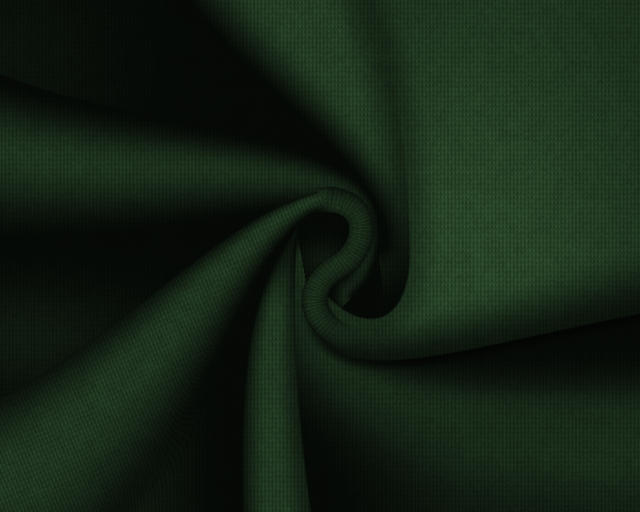
Write a Shadertoy shader that draws this texture.

```glsl
// Dark green knitted cloth twisted into a spiral of soft folds.
// Each fold is a layer bounded by cubic curves, painted back to front, and
// shaded by distance from its edge; fine knit columns and noise lie on top.

const float EDGE = 0.003;          // softness of fold outlines
const float KNIT_COLUMNS = 140.0;  // stitches per canvas height
const float KNIT_ROWS = 105.0;
const float KNIT_DEPTH = 0.17;
const float FUZZ = 0.22;
const float VALLEY = 0.032;        // shade of the deepest creases
const float HOOK_RADIUS = 0.025;
const vec3 DYE = vec3(0.56, 1.0, 0.57);
const int STEPS = 18;

float hash(vec2 p) {
    p = fract(p * vec2(0.1031, 0.1137));
    p += dot(p, p.yx + 33.3);
    return fract((p.x + p.y) * p.x * 7.31);
}

float noise(vec2 p) {
    vec2 i = floor(p), f = fract(p);
    f = f * f * (3.0 - 2.0 * f);
    return mix(mix(hash(i), hash(i + vec2(1, 0)), f.x),
               mix(hash(i + vec2(0, 1)), hash(i + vec2(1, 1)), f.x), f.y);
}

// Signed distance to a cubic curve (positive on its left) and the nearest t.
vec2 curve(vec2 p, vec2 a, vec2 b, vec2 c, vec2 d) {
    vec2 last = a, best = vec2(9.0, 0.0);
    for (int i = 1; i <= STEPS; i++) {
        float t = float(i) / float(STEPS), s = 1.0 - t;
        vec2 next = s*s*s*a + 3.0*s*s*t*b + 3.0*s*t*t*c + t*t*t*d;
        vec2 v = next - last, r = p - last;
        float h = clamp(dot(r, v) / dot(v, v), 0.0, 1.0);
        float dist = length(r - h * v);
        if (dist < abs(best.x)) {
            float side = v.x * r.y - v.y * r.x < 0.0 ? -1.0 : 1.0;
            best = vec2(dist * side, (float(i) - 1.0 + h) / float(STEPS));
        }
        last = next;
    }
    return best;
}

float inside(float d) { return smoothstep(-EDGE, EDGE, d); }

float knit(vec2 q) {
    float u = q.x * KNIT_COLUMNS;
    float v = q.y * KNIT_ROWS + abs(fract(u) - 0.5);
    return 0.65 * cos(6.2832 * u) + 0.35 * cos(6.2832 * v);
}

void mainImage(out vec4 fragColor, in vec2 fragCoord) {
    vec2 p = fragCoord / iResolution.y;

    // Fold outlines
    vec2 crease = curve(p, vec2(.708,1.016), vec2(.782,.853), vec2(.798,.674), vec2(.801,.511));
    vec2 pocket = curve(p, vec2(.801,.511), vec2(.801,.349), vec2(.700,.349), vec2(.632,.430));
    vec2 upper = curve(p, vec2(.309,1.016), vec2(.440,.821), vec2(.733,.674), vec2(.736,.528));
    vec2 left = curve(p, vec2(-.016,.862), vec2(.277,.739), vec2(.684,.756), vec2(.736,.593));
    vec2 wrap = curve(p, vec2(.736,.593), vec2(.752,.536), vec2(.741,.463), vec2(.692,.422));
    vec2 rim = curve(p, vec2(.606,.406), vec2(.627,.218), vec2(.847,.308), vec2(1.27,.391));
    vec2 ridge = curve(p, vec2(.590,.495), vec2(.573,.235), vec2(.765,.186), vec2(1.287,.186));
    vec2 stripL = curve(p, vec2(.577,.552), vec2(.485,.430), vec2(.469,.267), vec2(.476,-.018));
    vec2 stripR = curve(p, vec2(.581,.552), vec2(.570,.430), vec2(.570,.267), vec2(.609,-.018));
    vec2 arm = curve(p, vec2(-.016,.210), vec2(.277,.373), vec2(.440,.577), vec2(.619,.625));
    vec2 hookA = curve(p, vec2(.594,.604), vec2(.725,.638), vec2(.733,.520), vec2(.660,.479));
    vec2 hookB = curve(p, vec2(.660,.479), vec2(.578,.433), vec2(.611,.340), vec2(.733,.324));
    float fold = abs(crease.x) < abs(pocket.x) ? crease.x : pocket.x;

    // Upper left hollow and the fold falling from the top
    float shade = VALLEY + 0.035 * exp(-dot(p - vec2(0, .88), p - vec2(0, .88)) * 22.0);
    float fall = 0.23 * smoothstep(0.0, mix(.17, .06, upper.y), upper.x);
    fall *= mix(.62, 1.0, smoothstep(0.0, .08, -fold)) * mix(.2, 1.0, smoothstep(.38, .68, p.y));
    shade = mix(shade, max(fall, VALLEY), inside(upper.x));

    // Left fold, its narrow wrap round the hook, and the valley below it
    bool onLeft = abs(left.x) < abs(wrap.x);
    float depth = onLeft ? -left.x : -wrap.x;
    float s = depth / (onLeft ? .045 + .31 * pow(1.0 - left.y, 1.2) : .045);
    float bump = smoothstep(0.0, .42, s) * (1.0 - smoothstep(.42, 1.0, s));
    float leftShade = VALLEY + (onLeft ? mix(.165, .09, left.y * left.y) : .09) * bump;
    vec2 low = (p - vec2(.03, .34)) / vec2(.24, .10);
    vec2 core = (p - vec2(.63, .49)) / vec2(.04, .035);
    leftShade += .065 * exp(-dot(low, low)) + .06 * exp(-dot(core, core));
    shade = mix(shade, leftShade, inside(depth));

    // Broad right side, rolling under at its lower rim
    vec2 glow = (p - vec2(.93, .50)) / vec2(.34, .50);
    float broad = .165 + .095 * exp(-dot(glow, glow));
    broad *= mix(.72, 1.0, smoothstep(0.0, .06, fold));
    broad *= mix(.32, 1.0, smoothstep(0.0, .05 + .09 * rim.y, rim.x));
    shade = mix(shade, broad, inside(fold) * inside(rim.x) * inside(p.x - .616));

    // Lower right fold with the deep gap above it
    float spread = ridge.x > 0.0 ? .018 + .055 * ridge.y : .03 + .13 * ridge.y;
    float lower = VALLEY + .125 * exp(-pow(ridge.x / spread, 2.0));
    lower += .055 * smoothstep(.62, .95, p.x) * smoothstep(0.0, .12, -ridge.x);
    lower *= mix(.45, 1.0, smoothstep(0.0, .025, -rim.x));
    shade = mix(shade, lower, inside(-rim.x) * inside(stripR.x));

    // Lower left flank, then the upright strip beside it
    float flank = VALLEY + .075 * smoothstep(.03, .26, -stripL.x) * (1.0 - smoothstep(.1, .4, p.y));
    shade = mix(shade, flank, inside(-arm.x) * inside(-stripL.x));
    s = stripL.x / max(stripL.x - stripR.x, .001);
    float strip = .21 * smoothstep(-.25, .4, s) * (1.0 - .45 * smoothstep(.6, 1.0, s));
    strip *= mix(.3, 1.0, smoothstep(.54, .38, p.y));
    shade = mix(shade, strip, inside(stripL.x) * inside(-stripR.x));

    // Long arm sweeping from the lower left into the hook
    s = -arm.x / (.036 + .36 * pow(1.0 - arm.y, 1.5));
    float armShade = VALLEY + .17 * smoothstep(-.12, .3, s) * (1.0 - smoothstep(.4, 1.05, s));
    float armMask = inside(-arm.x) * (1.0 - smoothstep(.8, 1.1, s));
    shade = mix(shade, armShade, armMask);
    float turn = -.4 * armMask;
    vec2 cloth = mat2(cos(turn), sin(turn), -sin(turn), cos(turn)) * p;

    // Hook: a thin roll bent into an S
    bool first = abs(hookA.x) < abs(hookB.x);
    vec2 hook = first ? hookA : hookB;
    float across = hook.x / HOOK_RADIUS;
    float roll = VALLEY + .13 * sqrt(max(0.0, 1.0 - across * across)) * (1.0 - .25 * across);
    float ends = first ? smoothstep(0.0, .2, hook.y) : 1.0 - smoothstep(.5, .95, hook.y);
    float hookMask = inside(HOOK_RADIUS - abs(hook.x)) * ends;
    shade = mix(shade, roll, hookMask);
    if (hookMask > .5) cloth = vec2(hook.y * .24, hook.x);

    // Knit, fuzz and dye
    float fuzz = noise(p * 210.0) * .65 + noise(p * 45.0) * .35 - .5;
    float stitch = knit(cloth);
    shade *= 1.0 + KNIT_DEPTH * stitch + FUZZ * fuzz;
    vec3 colour = shade * DYE + .07 * shade * max(stitch, 0.0) * vec3(1, .3, 1) + .003;
    fragColor = vec4(colour, 1.0);
}
```
